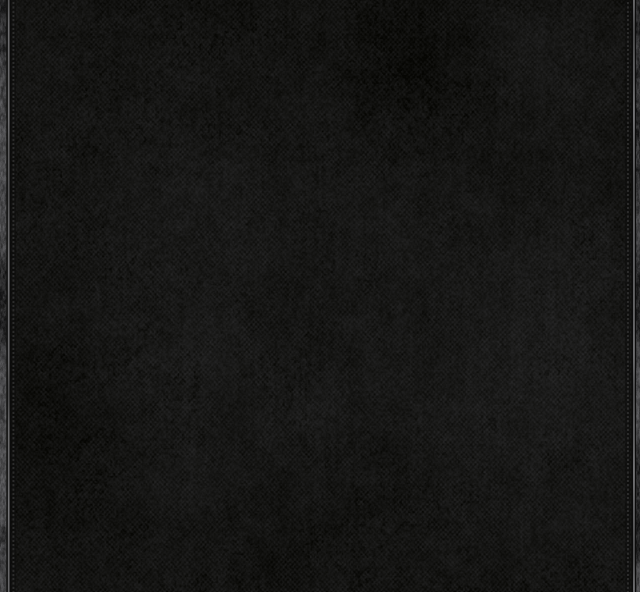
Give the GLSL for this texture, as a WebGL 1 fragment shader.

```glsl
precision highp float;
// Worn black woven cloth between two narrow grey metal trims with stitched seams.
uniform vec2 u_resolution;

const float TAU = 6.2831853;
const vec3 CLOTH_DARK = vec3(0.040, 0.040, 0.030);
const vec3 CLOTH_LIGHT = vec3(0.130, 0.130, 0.130);
const vec3 METAL_DARK = vec3(0.08, 0.08, 0.082);
const vec3 METAL_LIGHT = vec3(0.38, 0.38, 0.39);
const vec3 EDGE_LIGHT = vec3(0.46, 0.46, 0.47);
const vec3 GROOVE = vec3(0.045, 0.045, 0.042);
const vec3 THREAD = vec3(0.22, 0.22, 0.22);

float hash(vec2 p) {
  vec3 q = fract(vec3(p.xyx) * 0.1031);
  q += dot(q, q.yzx + 33.33);
  return fract((q.x + q.y) * q.z);
}

float valueNoise(vec2 p) {
  vec2 cell = floor(p);
  vec2 f = fract(p);
  f = f * f * (3.0 - 2.0 * f);
  float low = mix(hash(cell), hash(cell + vec2(1.0, 0.0)), f.x);
  float high = mix(hash(cell + vec2(0.0, 1.0)), hash(cell + vec2(1.0)), f.x);
  return mix(low, high, f.y);
}

float fbm(vec2 p) {
  float sum = 0.0;
  float weight = 0.5;
  for (int i = 0; i < 5; i++) {
    sum += weight * valueNoise(p);
    p = mat2(0.8, 0.6, -0.6, 0.8) * p * 2.03 + 17.3;
    weight *= 0.5;
  }
  return sum / 0.96875;
}

// Soft elliptical patch of light
float glow(vec2 p, vec2 center, vec2 radius) {
  vec2 q = (p - center) / radius;
  return exp(-dot(q, q));
}

// Soft-edged bar, one at its middle
float band(float x, float center, float halfWidth, float blur) {
  return 1.0 - smoothstep(halfWidth - blur, halfWidth + blur, abs(x - center));
}

// Staggered bumps of the fine weave, from -1 to 1
float weave(vec2 p, vec2 count) {
  vec2 phase = p * count * TAU;
  return cos(phase.x) * cos(phase.y);
}

vec3 cloth(vec2 p) {
  float tone = 0.34 + 0.32 * glow(p, vec2(0.46, 0.42), vec2(0.30, 0.34));
  tone += 0.23 * glow(p, vec2(0.85, 0.38), vec2(0.20, 0.38));
  tone += 0.10 * glow(p, vec2(0.30, 0.72), vec2(0.22, 0.18));
  tone -= 0.13 * glow(p, vec2(0.65, 0.78), vec2(0.09, 0.26));
  tone += 0.60 * (fbm(p * 5.0 + 3.7) - 0.5);
  tone += 0.35 * (fbm(p * 38.0 + 9.1) - 0.5);
  // Irregular threads and small dark, worn flecks
  float grain = valueNoise(p * vec2(260.0, 240.0));
  float fineGrain = valueNoise(p * vec2(480.0, 460.0) + 31.0);
  float threads = valueNoise(p * vec2(190.0, 9.0));
  tone += 0.34 * (grain - 0.5) + 0.34 * (fineGrain - 0.5) + 0.12 * (threads - 0.5);
  float wear = smoothstep(0.40, 0.70, fbm(p * 14.0 + 41.0));
  float fleck = smoothstep(0.62, 0.85, valueNoise(p * vec2(230.0, 200.0) + 5.0));
  tone -= 0.22 * fleck * (0.2 + wear);
  // Uneven yarn makes the weave fade in places
  float yarn = 0.5 + valueNoise(p * 70.0 + 13.0);
  tone += 0.23 * yarn * weave(p, vec2(140.0, 128.0));
  return mix(CLOTH_DARK, CLOTH_LIGHT, clamp(tone, -0.2, 1.2));
}

// Metal, groove, bright edge and seam; d is the distance from the canvas side
vec3 addTrim(vec3 color, float d, float y, float edge, float seam, float blur, float seed) {
  float inside = 1.0 - smoothstep(edge + 0.004 - blur, edge + 0.004 + blur, d);
  color = mix(color, GROOVE, inside);

  float patches = smoothstep(0.30, 0.72, fbm(vec2(d * 25.0 + seed, y * 11.0)));
  float scratches = fbm(vec2(d * 340.0, y * 150.0) + seed);
  float polish = clamp(0.12 + 0.6 * patches + 0.9 * (scratches - 0.45), 0.0, 1.0);
  float plate = 1.0 - smoothstep(edge - 0.0035 - blur, edge - 0.0035 + blur, d);
  color = mix(color, mix(METAL_DARK, METAL_LIGHT, polish), plate);

  float shine = 0.6 + 0.4 * valueNoise(vec2(seed, y * 16.0));
  color = mix(color, EDGE_LIGHT, band(d, edge, 0.0014, blur) * shine);

  float stitch = smoothstep(0.25, 0.75, 0.5 + 0.5 * cos(y * TAU * 150.0));
  color = mix(color, GROOVE, 0.6 * band(d, seam, 0.004, blur));
  return mix(color, THREAD, 0.7 * stitch * band(d, seam, 0.0015, blur));
}

void main() {
  vec2 p = gl_FragCoord.xy / u_resolution.x;
  float blur = max(0.0004, 0.5 / u_resolution.x);
  vec3 color = cloth(p);
  color = addTrim(color, p.x, p.y, 0.0135, 0.0210, blur, 4.0);
  color = addTrim(color, 1.0 - p.x, p.y, 0.0095, 0.0190, blur, 23.0);
  gl_FragColor = vec4(color, 1.0);
}
```
